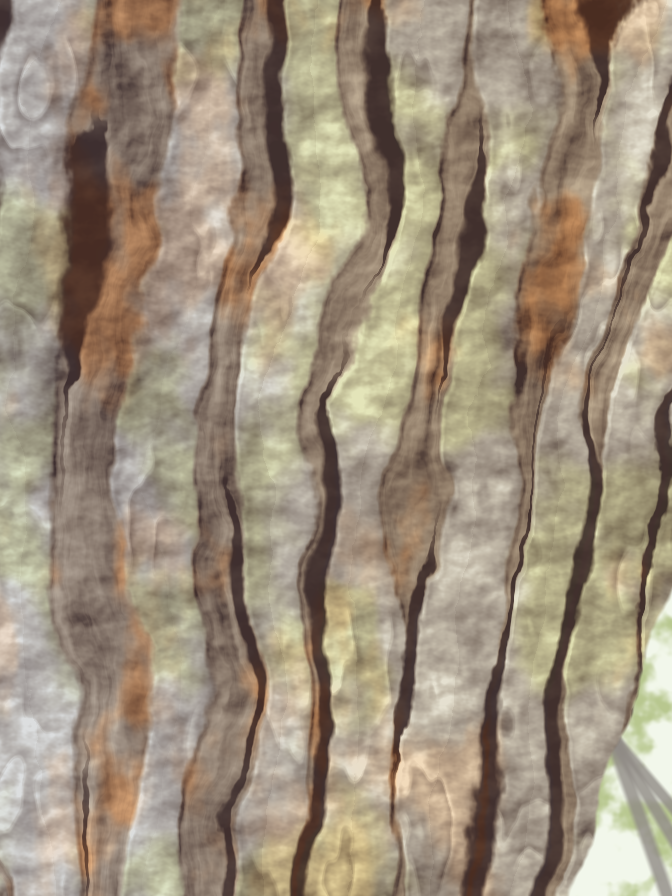
Give the GLSL for this texture, as a WebGL 2 fragment shader.

```glsl
#version 300 es
precision highp float;
// Weathered tree bark: pale upright plates, brown furrows, dark cracks, a bright gap at the lower right.

#define COLUMNS 6.0        // plates per canvas height, at the left
#define CROWDING 0.6       // how much narrower plates get to the right
#define LEAN 0.4           // tilt of the plates toward the right
#define FURROW_WIDTH 0.21
#define CRACK_WIDTH 0.12
#define PLATE_TONE 3.4     // tones run from 0 (dark) to 5 (light)
#define FURROW_TONE 1.85
#define RELIEF 1.7
#define GRAIN 3.0
#define RUST 0.75

uniform vec2 u_resolution;
out vec4 fragColor;

struct Bark {
    float plate;    // 1 on a plate, 0 in a furrow
    float crack;    // 1 inside a dark crack
    float rim;      // distance from the furrow edge
    float id;       // number of the nearest furrow
    float across;   // warped horizontal position
    float grain;
    float height;
};

float hash(vec2 p) {
    vec3 q = fract(p.xyx * 0.1031);
    q += dot(q, q.yzx + 33.33);
    return fract((q.x + q.y) * q.z);
}

float noise(vec2 p) {
    vec2 i = floor(p), f = fract(p);
    f = f * f * (3.0 - 2.0 * f);
    return mix(mix(hash(i), hash(i + vec2(1, 0)), f.x),
               mix(hash(i + vec2(0, 1)), hash(i + vec2(1, 1)), f.x), f.y);
}

float fbm(vec2 p) {
    float sum = 0.0, amp = 0.533;
    for (int i = 0; i < 4; i++) {
        sum += amp * noise(p);
        p = mat2(0.96, 0.28, -0.28, 0.96) * p * 2.03 + 17.3;
        amp *= 0.5;
    }
    return sum;
}

Bark barkAt(vec2 p) {
    Bark b;
    // Leaning, wandering columns with ragged borders
    float x = p.x - LEAN * p.x * p.x * (p.y - 0.5);
    x += 0.07 * (noise(p * vec2(5.0, 4.0)) - 0.5);
    x += 0.035 * (noise(p * vec2(14.0, 9.0) + 9.0) - 0.5);
    x += 0.022 * (fbm(p * vec2(36.0, 22.0)) - 0.5);
    b.across = x;
    float u = x * COLUMNS * (1.0 + CROWDING * x) + 0.2;
    b.id = floor(u + 0.5);
    float d = u - b.id;

    // Furrows open and close along their length
    float open = smoothstep(0.25, 0.8, noise(vec2(b.id * 5.0, p.y * 3.5 + b.id * 3.1)) + 0.15 * p.x);
    float halfWidth = 0.035 + FURROW_WIDTH * open;
    b.rim = abs(d) - halfWidth;
    b.plate = smoothstep(-0.03, 0.03, b.rim);

    // A crack hugs one side of each furrow
    float side = hash(vec2(b.id, 4.0)) > 0.4 ? 1.0 : -1.0;
    float run = noise(vec2(b.id * 3.0 + 40.0, p.y * 4.5 + b.id * 1.7));
    float width = 0.015 + CRACK_WIDTH * smoothstep(0.3, 0.85, run);
    b.crack = 1.0 - smoothstep(0.55, 1.15, abs(d - side * halfWidth * 0.65) / width);
    b.crack *= smoothstep(0.22, 0.45, run);

    b.grain = fbm(p * vec2(32.0, 42.0)) - 0.5;
    b.height = 0.6 * b.plate + 1.2 * b.grain - 0.3 * b.crack;
    return b;
}

// Thin peeling layers: a light lip beside a soft shadow
float flakes(vec2 p) {
    float f = fract(6.0 * fbm(p * vec2(9.0, 4.0) + 3.0));
    float lip = smoothstep(0.7, 0.94, f) * (1.0 - smoothstep(0.94, 1.0, f));
    float shade = smoothstep(0.0, 0.08, f) * (1.0 - smoothstep(0.08, 0.4, f));
    return (0.6 * lip - 0.9 * shade) * smoothstep(0.4, 0.7, noise(p * vec2(8.0, 11.0) + 5.0));
}

vec3 toneColour(float tone) {
    vec3 ramp[6] = vec3[6](vec3(0.24, 0.19, 0.20), vec3(0.42, 0.37, 0.35), vec3(0.54, 0.50, 0.47),
                           vec3(0.64, 0.61, 0.58), vec3(0.75, 0.73, 0.69), vec3(0.88, 0.88, 0.85));
    tone = clamp(tone, 0.0, 4.999);
    int i = int(tone);
    return mix(ramp[i], ramp[i + 1], fract(tone));
}

// Blurred foliage and twigs behind the trunk
vec3 background(vec2 p) {
    vec3 col = mix(vec3(0.95, 0.97, 0.92), vec3(0.72, 0.78, 0.56), smoothstep(0.45, 0.7, fbm(p * 24.0)));
    for (float i = 0.0; i < 3.0; i++) {
        float twig = abs(p.x + (0.35 + 0.25 * i) * p.y - 0.745 - 0.045 * i);
        col = mix(col, vec3(0.56, 0.54, 0.52), 0.8 * (1.0 - smoothstep(0.004, 0.012, twig)));
    }
    return col;
}

void main() {
    vec2 p = gl_FragCoord.xy / u_resolution.y;
    Bark b = barkAt(p);
    float light = b.height - barkAt(p + vec2(-0.004, 0.005)).height;

    // Tones of plates and fibrous furrows
    float patches = fbm(p * vec2(7.0, 5.0) + 11.0) - 0.5;
    float plateTone = PLATE_TONE + 3.0 * patches + GRAIN * b.grain + flakes(p)
        + 0.7 * (hash(vec2(b.id, 9.0)) - 0.5) - 0.6 * (1.0 - smoothstep(0.0, 0.13, b.rim));
    float fibre = fbm(vec2(b.across * 75.0, p.y * 10.0)) - 0.5;
    float furrowTone = FURROW_TONE + 3.6 * fibre + 1.5 * b.grain + 1.5 * patches;
    float tone = mix(furrowTone, plateTone, b.plate) + RELIEF * clamp(light, -0.7, 0.7);
    vec3 col = toneColour(mix(tone, 0.1 + 0.8 * b.grain, b.crack));

    // Rust in the furrows, faint lichen on the plates, cooler at the left
    float rust = smoothstep(0.5, 0.72, fbm(p * vec2(13.0, 8.0) + 31.0)) * RUST;
    col *= mix(vec3(1.0), vec3(1.2, 0.92, 0.66), rust * mix(1.0, 0.4, b.plate));
    col *= mix(vec3(1.0), vec3(1.05, 0.98, 0.88), 0.7 * (1.0 - b.plate));
    float lichen = smoothstep(0.48, 0.68, fbm(p * vec2(8.0, 7.0) + 63.0)) * b.plate;
    col *= mix(vec3(1.0), vec3(1.0, 1.02, 0.88), lichen);
    col *= mix(vec3(0.98, 0.99, 1.03), vec3(1.02, 1.0, 0.96), smoothstep(0.1, 0.5, p.x));

    // Trunk edge
    float edge = p.x - 0.635 - 0.33 * p.y + 0.03 * (fbm(p * 14.0) - 0.5);
    col = mix(col, background(p), smoothstep(-0.003, 0.003, edge));
    fragColor = vec4(clamp(col, 0.0, 1.0), 1.0);
}
```
